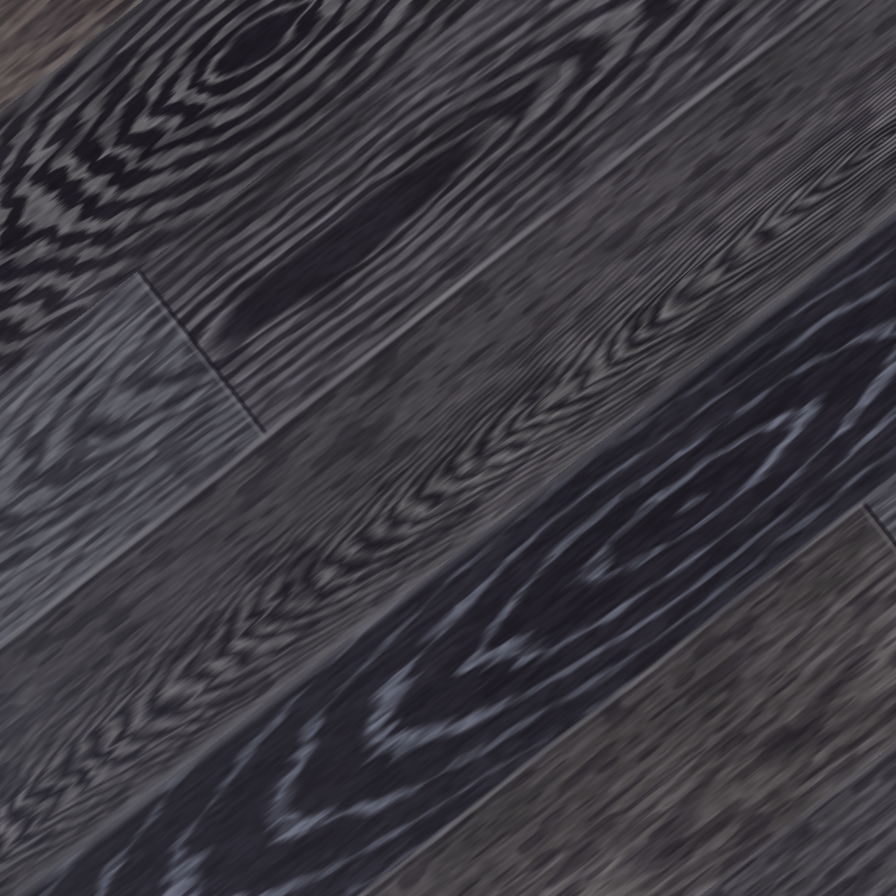
This texture is drawn by a Shadertoy shader. Its source:

```glsl
// Dark stained oak floor: diagonal planks with pale worn seams and two butt joints.
// Each plank cuts through stretched growth rings around a heart; streaky noise
// displaces the rings along the grain to give ragged cathedral figures and pores.

const vec2  ALONG = vec2(0.788, 0.616);   // direction of the planks
const float PITCH = 0.234;                // plank width
const float FIRST_SEAM = -0.013;          // seam below plank row 0
const float JOINT_UPPER = 0.552;          // butt joint in row 1
const float JOINT_LOWER = 1.03;           // butt joint in row -2
const float RAGGED = 0.075;               // ring displacement along the grain
const vec3  DARK = vec3(0.10, 0.085, 0.115);
const vec3  WORN = vec3(0.47, 0.465, 0.485);
const vec3  HAZE = vec3(0.33, 0.35, 0.41);

// Rows -3 to 3, then the short offcut beyond a joint.
// Heart position along, heart across (0..1), ring flattening, ring spacing.
const vec4 RINGS[8] = vec4[8](
    vec4(1.60, 0.50, 0.05, 0.013), vec4(1.70, 0.30, 0.06, 0.012),
    vec4(0.89, 0.52, 0.17, 0.025), vec4(1.30, 0.29, 0.10, 0.0042),
    vec4(0.76, 0.50, 0.13, 0.013), vec4(0.82, 0.50, 0.31, 0.0165),
    vec4(1.20, 0.20, 0.06, 0.014), vec4(0.75, 0.55, 0.14, 0.011));
// Contrast, share of dark wood, spread of the figure, radius of the dark heart.
const vec4 FIGURE[8] = vec4[8](
    vec4(0.50, 0.45, 0.10, 0.0), vec4(0.45, 0.45, 0.10, 0.0),
    vec4(0.86, 0.80, 0.13, 0.0), vec4(0.90, 0.46, 0.055, 0.0),
    vec4(0.85, 0.48, 0.10, 0.027), vec4(0.95, 0.52, 0.15, 0.017),
    vec4(0.35, 0.40, 0.10, 0.0), vec4(0.62, 0.42, 0.12, 0.0));
// Pale wood colour of each plank.
const vec3 PALE[8] = vec3[8](
    vec3(0.30, 0.29, 0.31), vec3(0.325, 0.31, 0.315),
    vec3(0.37, 0.385, 0.44), vec3(0.385, 0.375, 0.385),
    vec3(0.36, 0.35, 0.37), vec3(0.37, 0.36, 0.375),
    vec3(0.36, 0.325, 0.32), vec3(0.37, 0.37, 0.40));
// Strength and half width of the seams below rows -2 to 3.
const vec2 SEAMS[6] = vec2[6](
    vec2(0.40, 0.005), vec2(0.65, 0.004), vec2(0.48, 0.011),
    vec2(0.85, 0.0045), vec2(0.12, 0.004), vec2(0.30, 0.008));

float hash(vec2 p) {
    vec3 q = fract(p.xyx * vec3(0.1031, 0.1030, 0.0973));
    q += dot(q, q.yzx + 33.33);
    return fract((q.x + q.y) * q.z);
}

float noise(vec2 p) {
    vec2 i = floor(p), f = fract(p);
    f = f * f * (3.0 - 2.0 * f);
    return mix(mix(hash(i), hash(i + vec2(1, 0)), f.x),
               mix(hash(i + vec2(0, 1)), hash(i + vec2(1, 1)), f.x), f.y);
}

float fbm(vec2 p) {
    float sum = 0.0, gain = 0.5;
    for (int i = 0; i < 4; i++) {
        sum += gain * noise(p);
        p = p * 2.03 + 7.1;
        gain *= 0.5;
    }
    return sum;
}

// Wood colour at g (along, across from the plank's lower seam).
vec3 wood(vec2 g, int id, float pixel) {
    vec4 rings = RINGS[id], figure = FIGURE[id];
    vec2 seed = vec2(17.0, 41.0) * float(id + 1);

    // Ragged growth rings
    vec2 p = g - vec2(rings.x, rings.y * PITCH);
    p.x += RAGGED * (fbm(g * vec2(9.0, 85.0) + seed) - 0.47);
    p.y += 0.022 * (fbm(g * vec2(4.0, 13.0) + seed) - 0.47);
    float radius = length(p * vec2(rings.z, 1.0));
    float wave = abs(fract(radius / rings.w) * 2.0 - 1.0);
    float share = figure.y + 0.45 * (noise(g * vec2(26.0, 150.0) + seed) - 0.5);
    float soft = 0.14 + 2.0 * pixel / rings.w;
    float ring = 1.0 - smoothstep(share - soft, share + soft, wave);

    // Figure fades into plain grain away from the heart line
    float fade = exp(-pow(p.y / figure.z, 2.0));
    float stain = mix(figure.y, ring, fade);
    stain = max(stain, 1.0 - smoothstep(0.8, 1.15, radius / max(figure.w, 1e-4)));
    vec3 color = mix(PALE[id], DARK, stain * figure.x);

    // Fine fibres, short pores and uneven stain
    float fibre = noise(g * vec2(16.0, 240.0) + seed) + noise(g * vec2(60.0, 330.0) + seed);
    float pores = smoothstep(0.56, 0.82, noise(g * vec2(24.0, 175.0) - seed));
    color *= 1.0 + 0.26 * (fibre - 1.0);
    color = mix(color, DARK, 0.42 * pores);
    return color * (0.82 + 0.42 * fbm(g * vec2(4.0, 9.0) - seed));
}

void mainImage(out vec4 fragColor, in vec2 fragCoord) {
    float pixel = 1.0 / iResolution.y;
    vec2 uv = fragCoord * pixel;
    float u = dot(uv, ALONG), v = dot(uv, vec2(-ALONG.y, ALONG.x)) - FIRST_SEAM;

    // Choose the plank
    float row = clamp(floor(v / PITCH), -3.0, 3.0);
    bool upper = row == 1.0, lower = row == -2.0;
    bool offcut = (upper && u < JOINT_UPPER) || (lower && u > JOINT_LOWER);
    int id = offcut ? 7 : int(row) + 3;
    vec3 color = wood(vec2(u, v - row * PITCH), id, pixel);

    // Butt joint: dark gap with a pale lip
    float gap = u - (upper ? JOINT_UPPER : JOINT_LOWER);
    float joint = upper || lower ? 1.0 : 0.0;
    color = mix(color, DARK, 0.6 * joint * (1.0 - smoothstep(0.001, 0.003 + pixel, abs(gap))));
    color = mix(color, WORN, 0.3 * joint * (1.0 - smoothstep(0.001, 0.003 + pixel, abs(gap + 0.005))));

    // Worn seam with a thin shadow beneath
    float line = clamp(floor(v / PITCH + 0.5), -2.0, 3.0);
    vec2 seam = SEAMS[int(line) + 2];
    float offset = v - line * PITCH + 0.003 * (noise(vec2(u * 7.0, line * 9.0)) - 0.5);
    float wear = seam.x * (0.55 + 0.6 * noise(vec2(u * 11.0, line * 5.0 + 20.0)));
    float shade = 1.0 - smoothstep(0.001, 0.004 + pixel, abs(offset + seam.y + 0.002));
    color = mix(color, DARK, 0.55 * seam.x * shade);
    color = mix(color, WORN, wear * (1.0 - smoothstep(0.15 * seam.y, seam.y + pixel, abs(offset))));

    // Cool reflected light toward the lower left
    color = mix(color, HAZE, 0.16 * (1.0 - smoothstep(0.0, 0.75, length(uv - vec2(0.0, 0.15)))));
    fragColor = vec4(color, 1.0);
}
```
